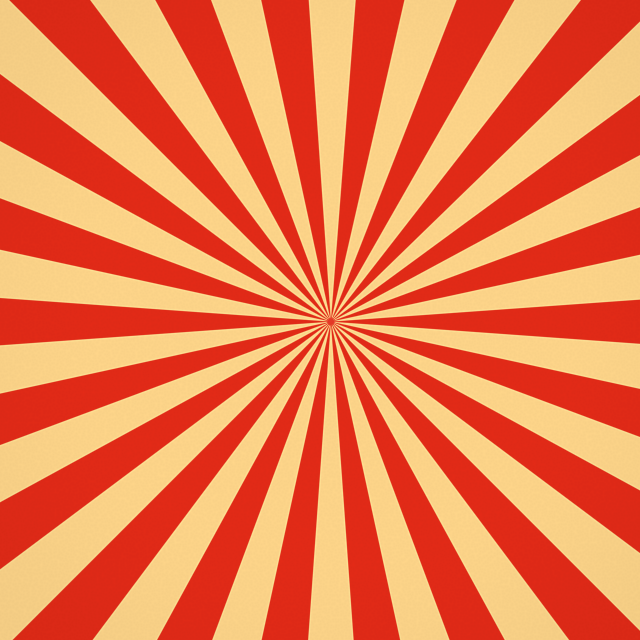
A WebGL 2 fragment shader for this background:

```glsl
#version 300 es
precision highp float;

uniform vec2 u_resolution;
out vec4 fragColor;

const float TAU = 6.2831853;
const float RAY_PAIRS = 22.0;
const vec2 HUB = vec2(0.517, 0.4974);
const vec3 RED = vec3(0.875, 0.163, 0.090);
const vec3 CREAM = vec3(0.980, 0.822, 0.530);
const vec3 PALE_CREAM = vec3(0.985, 0.885, 0.585);
const vec3 HUB_RED = vec3(0.890, 0.220, 0.150);

vec2 hash2(vec2 cell) {
    vec3 q = fract(cell.xyx * vec3(0.1031, 0.1030, 0.0973));
    q += dot(q, q.yzx + 33.33);
    return fract((q.xx + q.yz) * q.zy);
}

// Cellular noise: distance to the nearest scattered point
float cellular(vec2 p) {
    vec2 cell = floor(p);
    vec2 local = fract(p);
    float nearest = 2.0;
    for (int y = -1; y <= 1; y++) {
        for (int x = -1; x <= 1; x++) {
            vec2 offset = vec2(x, y);
            nearest = min(nearest, length(offset + hash2(cell + offset) - local));
        }
    }
    return nearest;
}

// Slight uneven turn of the rays on the upper right
float handDrift(float angle) {
    float t = (angle - 1.0) / 0.45;
    return 0.019 * exp(-t * t);
}

// Signed distance to the nearest ray edge, positive inside red rays
float rayDistance(vec2 p, float pairs) {
    float angle = atan(p.y, p.x);
    float turn = (angle + handDrift(angle)) * pairs / TAU;
    float fromAxis = abs(fract(turn + 0.5) - 0.5);
    return (0.25 - fromAxis) * length(p) * TAU / pairs;
}

float coverage(float signedDistance, float softness) {
    return smoothstep(-softness, softness, signedDistance);
}

void main() {
    float side = min(u_resolution.x, u_resolution.y);
    vec2 uv = (gl_FragCoord.xy - 0.5 * u_resolution) / side + 0.5;
    vec2 p = uv - HUB;
    float radius = length(p);
    float softness = max(0.0011, 0.75 / side);

    // Cream paper with a thin pale rim beside each red ray
    float ray = rayDistance(p, RAY_PAIRS);
    float rim = 1.0 - smoothstep(0.0012, 0.0034, abs(ray));
    vec3 paper = mix(CREAM, PALE_CREAM, 0.75 * rim);

    // Red rays meeting in a small hub
    vec3 color = mix(paper, RED, coverage(ray, softness));
    color = mix(color, HUB_RED, coverage(0.0058 - radius, 0.0018));

    // Fine grain and faintly darker corners
    float grain = cellular(uv * 230.0) - 0.45;
    color *= 1.0 + 0.022 * grain;
    color *= 1.006 - 0.035 * smoothstep(0.35, 0.75, radius);
    fragColor = vec4(color, 1.0);
}
```
